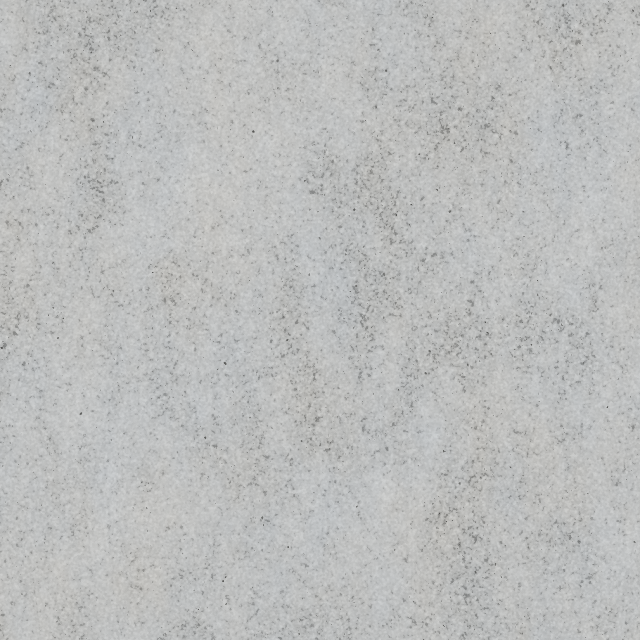
Give the GLSL for this texture, as a Shadertoy shader.

```glsl
const vec3  CONCRETE    = vec3(0.747, 0.752, 0.750);
const vec3  PIT_COLOR   = vec3(0.24, 0.24, 0.23);
const vec3  TINT_AXIS   = vec3(-0.008, -0.001, 0.008); // warm to bluish
const vec3  GRIME_SHIFT = vec3(-0.014, -0.015, -0.018);
const vec2  CLOUD_SCALE = vec2(4.5, 3.2);
const vec2  STAIN_SCALE = vec2(22.0, 12.0);
const float CLOUD_AMOUNT = 0.014;
const float STAIN_AMOUNT = 0.017;
const float GRAIN_AMOUNT = 0.046;
const float SPECK_DEPTH  = 0.115;
const float FINE_CELLS   = 190.0;
const float COARSE_CELLS = 75.0;
const float GRAIN_CELLS  = 370.0;
const float CRUMB_CELLS  = 215.0;
const float BAND_HEIGHT  = 0.55;
const float BAND_WIDTH   = 0.20;

vec3 hash3(vec2 p) {
    vec3 q = fract(p.xyx * vec3(0.1031, 0.1030, 0.0973));
    q += dot(q, q.yxz + 33.33);
    return fract((q.xxy + q.yzz) * q.zyx);
}

// Signed cellular noise: soft blobs around jittered points, even variance
float cellBlend(vec2 p) {
    vec2 cell = floor(p), f = p - cell;
    float sum = 0.0, power = 0.01;
    for (int y = -1; y <= 1; y++)
    for (int x = -1; x <= 1; x++) {
        vec2 o = vec2(x, y);
        vec3 h = hash3(cell + o + 100.0);
        vec2 d = o + h.xy - f;
        float w = max(0.0, 1.0 - dot(d, d));
        w *= w;
        sum += w * (2.0 * h.z - 1.0);
        power += w * w;
    }
    return sum * inversesqrt(power);
}

float fractal(vec2 p) {
    float sum = 0.0, amp = 0.5;
    for (int i = 0; i < 4; i++) {
        sum += amp * cellBlend(p);
        p = mat2(1.9, 0.25, -0.25, 1.9) * p + 17.3;
        amp *= 0.7;
    }
    return sum;
}

// Small dark holes, one possible per cell; radius is in cell units
float pits(vec2 p, float cells, float density, float radius) {
    p *= cells;
    vec2 cell = floor(p), f = p - cell;
    float blur = cells / iResolution.y;
    float cover = 0.0;
    for (int y = -1; y <= 1; y++)
    for (int x = -1; x <= 1; x++) {
        vec2 o = vec2(x, y);
        vec3 h = hash3(cell + o + cells * 3.0);
        vec3 k = hash3(cell + o + cells * 7.0 + 51.0);
        vec2 d = (o + h.xy - f) * vec2(1.2, 0.7 + 0.5 * k.x);
        d.x += d.y * (k.z - 0.5);
        float r = radius * mix(0.45, 1.0, k.y * k.y);
        float hole = 1.0 - smoothstep(r * 0.4, r + 0.35 * blur, length(d));
        cover = max(cover, hole * step(h.z, density) * mix(0.4, 1.0, k.x));
    }
    return cover;
}

void mainImage(out vec4 fragColor, in vec2 fragCoord) {
    vec2 p = fragCoord / iResolution.y;

    // Broad clouds and upright stains
    float cloud = fractal(p * CLOUD_SCALE + 3.0);
    float stain = fractal(p * STAIN_SCALE + 41.0);
    float tint  = fractal(p * vec2(12.0, 7.0) + 83.0);
    float band  = (p.y - BAND_HEIGHT) / BAND_WIDTH;
    float dirt  = 0.45 * cloud + 0.7 * stain + 0.18 * exp(-band * band);
    float grime = smoothstep(-0.2, 0.95, dirt);

    // Sandy surface, rougher where it is dirty
    float sand  = cellBlend(p * GRAIN_CELLS + 9.0);
    float crumb = cellBlend(p * CRUMB_CELLS);
    float grain = 0.75 * sand + 0.55 * crumb;
    float roughness = mix(0.75, 1.2, grime);

    vec3 color = CONCRETE;
    color -= CLOUD_AMOUNT * cloud + STAIN_AMOUNT * stain;
    color += TINT_AXIS * tint + GRIME_SHIFT * grime;
    color += GRAIN_AMOUNT * roughness * grain;

    // Ragged specks where grains dip together
    float dip = -0.65 * sand - 0.65 * crumb + 0.4 * (grime - 0.5);
    color -= SPECK_DEPTH * smoothstep(0.55, 1.4, dip);

    // Pits gather in the grime, with edges broken by the sand
    vec2 ragged = p + 0.0007 * vec2(crumb, sand);
    float fine   = pits(ragged, FINE_CELLS, mix(0.012, 0.13, grime), 0.32);
    float coarse = pits(ragged, COARSE_CELLS, mix(0.004, 0.07, grime), 0.20);
    float hole = max(0.42 * fine, 0.8 * coarse);
    color = mix(color, PIT_COLOR, hole);

    fragColor = vec4(clamp(color, 0.0, 1.0), 1.0);
}
```
